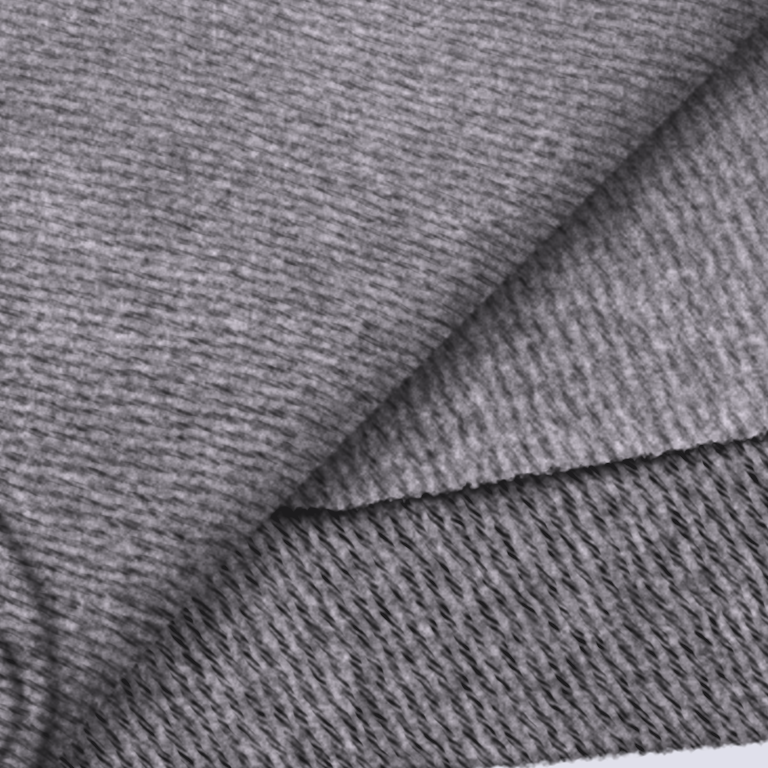
This texture is drawn by a three.js fragment shader. Its source:

```glsl
varying vec2 vUv;

const vec3 WOOL_TINT = vec3(1.012, 0.978, 1.035);
const vec3 BACKDROP = vec3(0.88, 0.88, 0.92);
const float FOLD_SOFT = 0.0035;
const float HEM_SOFT = 0.004;
const float FIBRE_SCALE = 215.0;
const float FIBRE_GAIN = 0.17;

// Rib and yarn directions in radians, spacings in canvas units
const float TOP_RIB = -0.23;
const float TOP_YARN = -0.48;
const float TOP_SPACING = 0.0200;
const float MID_RIB = -1.12;
const float MID_YARN = -0.75;
const float MID_SPACING = 0.0235;
const float LOW_RIB = -1.08;
const float LOW_YARN = -0.65;
const float LOW_SPACING = 0.0230;
const float YARN_SPACING = 0.0082;

float hash(vec2 p) {
  vec3 q = fract(vec3(p.xyx) * 0.1031);
  q += dot(q, q.yzx + 33.33);
  return fract((q.x + q.y) * q.z);
}

float noise(vec2 p) {
  vec2 i = floor(p);
  vec2 f = fract(p);
  f = f * f * (3.0 - 2.0 * f);
  float lower = mix(hash(i), hash(i + vec2(1.0, 0.0)), f.x);
  float upper = mix(hash(i + vec2(0.0, 1.0)), hash(i + 1.0), f.x);
  return mix(lower, upper, f.y);
}

// Rotates so that x runs along the given direction
vec2 along(vec2 p, float angle) {
  float c = cos(angle);
  float s = sin(angle);
  return vec2(c * p.x + s * p.y, c * p.y - s * p.x);
}

// Ribs whose grooves hold short yarn floats, roughly centred on zero
float twill(vec2 p, float ribAngle, float yarnAngle, float spacing, float crisp) {
  vec2 rib = along(p, ribAngle);
  vec2 yarn = along(p, yarnAngle);
  float wobble = 2.0 * noise(p * 20.0) + 1.8 * noise(p * 75.0 + 5.0);
  float ridge = sin(6.2832 * rib.y / spacing + wobble);
  float groove = 1.0 - smoothstep(-0.6, 0.5, ridge);
  float stripe = 0.5 + 0.5 * sin(6.2832 * yarn.y / YARN_SPACING + 3.0 * noise(p * 60.0));
  float strength = 0.25 + 1.5 * noise(yarn * vec2(65.0, 120.0) + 17.0);
  float floats = noise(yarn * vec2(85.0, 150.0) + 40.0) - 0.5;
  float mottle = noise(p * 115.0 + 90.0) - 0.5;
  float blend = noise(p * 42.0 + 60.0) - 0.5;
  float dashes = groove * stripe * strength - 0.23;
  return 0.27 * ridge + 0.7 * floats + 0.65 * mottle + 0.4 * blend - crisp * dashes;
}

float foldHeight(float x) {
  float bend = max(0.37 - x, 0.0);
  return x - 0.022 - 0.5 * bend * bend;
}

float hemHeight(float x) {
  return 0.338 + 0.172 * max(x - 0.443, 0.0);
}

// Shadow line along a bowed crease, with a lit roll beside it
float crease(vec2 p, vec2 apex, float bow, float width) {
  float dy = p.y - apex.y;
  float d = (p.x - apex.x + bow * dy * dy) / width;
  float lit = d + 2.2;
  return 0.13 * exp(-lit * lit * 0.6) - 0.46 * exp(-d * d);
}

float topCloth(vec2 p, float d) {
  vec2 q = p + vec2(0.0, 0.12 * p.y * p.y + 0.016 * exp(-d / 0.07));
  q.y += 0.012 * sin(7.0 * p.x + 4.0 * p.y);
  float weave = twill(q, TOP_RIB, TOP_YARN, TOP_SPACING, 0.4);
  float light = mix(0.42, 0.53, smoothstep(0.05, 0.65, p.y + 0.4 * p.x));
  light += 0.07 * (noise(p * vec2(4.0, 8.0) + 7.0) - 0.5);
  light -= 0.06 * smoothstep(0.6, 1.0, p.x);
  float roll = mix(0.60, 1.0, smoothstep(-0.015, 0.10, d));
  float contrast = mix(0.23, 0.16, smoothstep(0.45, 1.0, p.y));
  float shade = 1.0 + crease(p, vec2(0.070, 0.11), 1.55, 0.012)
                    + crease(p, vec2(0.025, 0.09), 4.0, 0.010);
  return (light + contrast * weave) * roll * shade;
}

float middleCloth(vec2 p, float d, float hemGap) {
  vec2 q = p + vec2(0.018 * sin(6.0 * p.y), 0.0);
  float weave = twill(q, MID_RIB, MID_YARN, MID_SPACING, 0.35);
  float light = mix(0.46, 0.55, smoothstep(0.0, 0.25, -d));
  light += 0.03 * exp(-hemGap / 0.015);
  float shadow = mix(0.40, 1.0, smoothstep(-0.012, 0.085, -d));
  float contrast = mix(0.22, 0.15, smoothstep(0.45, 0.9, p.y));
  return (light + contrast * weave) * shadow;
}

float lowerCloth(vec2 p, float d, float hemGap) {
  float weave = twill(p, LOW_RIB, LOW_YARN, LOW_SPACING, 0.8);
  float light = 0.415 + 0.05 * (noise(p * 6.0) - 0.5);
  float foldShadow = mix(0.60, 1.0, smoothstep(0.0, 0.09, -d));
  float reach = mix(0.021, 0.011, smoothstep(0.65, 1.0, p.x));
  float hemShadow = 1.0 - 0.74 * exp(-pow(max(-hemGap, 0.0) / reach, 2.0));
  return (light + 0.25 * weave) * foldShadow * hemShadow;
}

void main() {
  vec2 p = vUv;
  float fuzz = noise(p * 110.0) + 0.6 * noise(p * 230.0) - 0.8;
  float d = (p.y - foldHeight(p.x)) * 0.7071 + 0.002 * fuzz;
  float hemGap = p.y - hemHeight(p.x) + 0.008 * fuzz;
  float rimGap = p.y - 0.036 + 0.100 * (1.0 - p.x) + 0.006 * fuzz;

  // Stack the cloth from back to front
  float tone = lowerCloth(p, d, hemGap);
  tone *= mix(0.75, 1.0, smoothstep(0.0, 0.018, rimGap));
  float hemMask = smoothstep(-HEM_SOFT, HEM_SOFT, hemGap);
  tone = mix(tone, middleCloth(p, d, max(hemGap, 0.0)), hemMask);
  float foldMask = smoothstep(-FOLD_SOFT, FOLD_SOFT, d);
  tone = mix(tone, topCloth(p, max(d, 0.0)), foldMask);

  // Loose wool fibres
  float fibre = noise(p * FIBRE_SCALE) + 0.5 * noise(p * FIBRE_SCALE * 1.7) - 0.75;
  tone += FIBRE_GAIN * fibre * smoothstep(0.0, 0.5, tone);
  vec3 wool = clamp(tone, 0.11, 0.86) * WOOL_TINT;

  float clothMask = max(foldMask, smoothstep(-0.005, 0.004, rimGap));
  gl_FragColor = vec4(mix(BACKDROP, wool, clothMask), 1.0);
}
```
